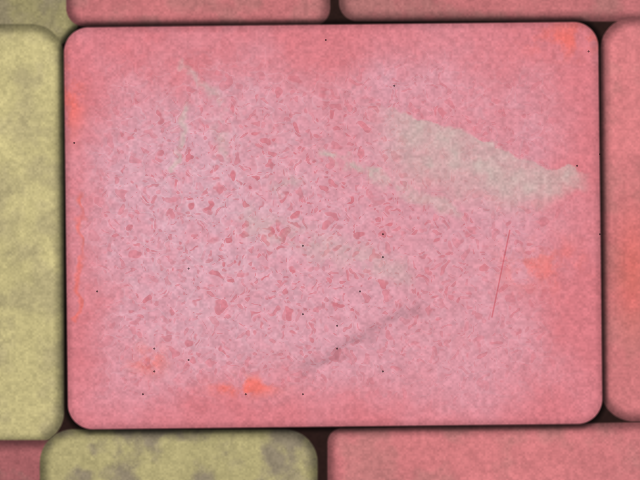
This texture is drawn by a Shadertoy shader. Its source:

```glsl
// Weathered pink paving block framed by yellow and red neighbours
#define PORE_SCALE 35.0
#define PORE_DEPTH 0.68
#define GRAIN 0.09
#define TILT 0.011
#define GAP_COLOR vec3(0.17, 0.11, 0.10)
#define PALE_PINK vec3(0.86, 0.615, 0.665)
#define ROSE vec3(0.85, 0.49, 0.52)
#define PORE_RED vec3(0.80, 0.39, 0.43)
#define ORANGE vec3(0.96, 0.43, 0.37)
#define CHALK vec3(0.80, 0.70, 0.68)
#define YELLOW vec3(0.78, 0.73, 0.52)
#define BRICK_RED vec3(0.80, 0.47, 0.48)

float hash(vec2 p) { return fract(sin(dot(p, vec2(127.1, 311.7))) * 43758.5453); }

float noise(vec2 p) {
    vec2 i = floor(p), f = fract(p);
    f = f * f * (3.0 - 2.0 * f);
    return mix(mix(hash(i), hash(i + vec2(1, 0)), f.x),
               mix(hash(i + vec2(0, 1)), hash(i + vec2(1, 1)), f.x), f.y);
}

vec2 noise2(vec2 p) { return vec2(noise(p), noise(p + 9.0)) - 0.5; }

float fbm(vec2 p) {
    float sum = 0.0, amp = 0.5;
    for (int i = 0; i < 5; i++) {
        sum += amp * noise(p);
        p = mat2(1.6, 1.2, -1.2, 1.6) * p + 7.3;
        amp *= 0.5;
    }
    return sum;
}

float boxDist(vec2 p, vec2 lo, vec2 hi, float r) {
    vec2 d = abs(p - 0.5 * (lo + hi)) - 0.5 * (hi - lo) + r;
    return length(max(d, 0.0)) + min(max(d.x, d.y), 0.0) - r;
}

// Soft stroke from a to b
float stroke(vec2 p, vec2 a, vec2 b, float width) {
    vec2 d = b - a;
    float t = clamp(dot(p - a, d) / dot(d, d), 0.0, 1.0);
    return smoothstep(width, 0.0, length(p - a - d * t));
}

float glow(vec2 p, vec2 center, vec2 size) {
    vec2 d = (p - center) / size;
    return exp(-dot(d, d));
}

// Irregular pits, one of random size per jittered cell
float pores(vec2 p) {
    vec2 cell = floor(p);
    float pit = 0.0;
    for (int y = -1; y <= 1; y++)
    for (int x = -1; x <= 1; x++) {
        vec2 id = cell + vec2(x, y);
        vec2 d = p - id - vec2(hash(id), hash(id + 31.7));
        float turn = 6.28 * hash(id + 5.1), size = hash(id + 17.3);
        d = mat2(cos(turn), sin(turn), -sin(turn), cos(turn)) * d;
        float edge = length(d * vec2(1.0, 1.5)) - 0.1 - 0.31 * size * size;
        pit = max(pit, smoothstep(0.09, -0.09, edge) * (0.35 + 0.65 * hash(id + 9.4)));
    }
    return pit;
}

// Neighbouring block, darkened toward its rounded rim
void block(inout vec3 col, vec2 p, vec2 lo, vec2 hi, float r, vec3 tint, float dirt) {
    float d = boxDist(p, lo, hi, r), aa = 1.5 / iResolution.y;
    vec3 c = tint * (0.9 + 0.2 * fbm(p * 7.0));
    c = mix(c, vec3(0.53, 0.48, 0.42), dirt * smoothstep(0.38, 0.7, fbm(p * 19.0 + 3.0)));
    c *= mix(0.6, 1.0, smoothstep(0.0, 0.028, -d));
    col = mix(col, c, smoothstep(aa, -aa, d));
}

// Face of the central block
vec3 face(vec2 p, float d) {
    float cloud = fbm(p * 6.0), fine = fbm(p * 38.0);
    float inner = smoothstep(0.0, 0.15, -d + 0.12 * (cloud - 0.5));
    float worn = glow(p, vec2(0.60, 0.52), vec2(0.52, 0.36));
    vec3 c = mix(ROSE, PALE_PINK, clamp(inner * (0.35 + 0.75 * worn) + 0.8 * (cloud - 0.42), 0.0, 1.0));

    // Worn veil, pits and the pale web between them
    float veil = glow(p, vec2(0.42, 0.56), vec2(0.22, 0.28));
    c = mix(c, vec3(0.85, 0.68, 0.73), 0.55 * veil * smoothstep(0.3, 0.6, fine));
    vec2 q = p + 0.02 * noise2(p * 48.0) + 0.008 * noise2(p * 110.0);
    float web = smoothstep(0.13, 0.0, abs(noise(q * 42.0) - 0.5));
    c = mix(c, vec3(0.88, 0.72, 0.76), web * inner * (0.15 + 0.3 * veil));
    float pit = max(pores(q * PORE_SCALE), 0.75 * pores(q * PORE_SCALE * 1.8 + 40.0));
    c = mix(c, PORE_RED, PORE_DEPTH * pit * inner * (0.25 + 0.75 * worn));

    // Chalky wedge with a ragged upper edge, and broken pale streaks
    float depth = 0.778 - 0.343 * (p.x - 0.80) - p.y + 0.06 * (fbm(p * 22.0) - 0.5);
    float thick = 0.16 * smoothstep(1.26, 1.04, p.x) + 0.015;
    float wedge = smoothstep(0.0, 0.01, depth) * smoothstep(thick, thick * 0.3, depth + 0.05 * (cloud - 0.5));
    wedge *= smoothstep(0.74, 0.88, p.x) * smoothstep(1.24, 1.19, p.x);
    float streak = stroke(q, vec2(0.67, 0.682), vec2(0.79, 0.638), 0.016);
    streak = max(streak, 0.7 * stroke(q, vec2(0.79, 0.63), vec2(0.95, 0.56), 0.03));
    streak = max(streak, 0.5 * stroke(q, vec2(0.52, 0.54), vec2(0.83, 0.43), 0.05));
    streak = max(streak, 0.8 * stroke(q, vec2(0.365, 0.65), vec2(0.385, 0.78), 0.012));
    streak = max(streak, 0.6 * stroke(q, vec2(0.462, 0.68), vec2(0.455, 0.79), 0.018));
    streak = max(streak, 0.6 * stroke(q, vec2(0.455, 0.79), vec2(0.38, 0.86), 0.014));
    streak = max(streak, 0.6 * glow(q, vec2(0.595, 0.615), vec2(0.03, 0.018)));
    streak *= smoothstep(0.2, 0.55, fine);
    c = mix(c, CHALK, 0.9 * max(wedge * (0.45 + 0.8 * fine), streak));

    // Orange stains, scratches, lower crease and a few specks
    float stain = 0.6 * glow(p, vec2(0.15, 0.8), vec2(0.025, 0.08)) + 0.6 * glow(p, vec2(1.19, 0.92), vec2(0.08, 0.04));
    stain += glow(p, vec2(0.51, 0.195), vec2(0.06, 0.02)) + 0.5 * glow(p, vec2(0.31, 0.25), vec2(0.04, 0.03));
    stain += 0.4 * glow(p, vec2(1.13, 0.45), vec2(0.09, 0.05));
    c = mix(c, ORANGE, clamp(stain * smoothstep(0.3, 0.65, fine), 0.0, 0.7));
    c = mix(c, ORANGE, 0.8 * fine * stroke(q, vec2(0.168, 0.59), vec2(0.163, 0.34), 0.01));
    c = mix(c, PORE_RED, 0.7 * stroke(p, vec2(1.062, 0.52), vec2(1.025, 0.34), 0.003));
    c *= 1.0 - 0.1 * stroke(q, vec2(0.63, 0.23), vec2(0.87, 0.36), 0.025);
    vec2 s = p * 42.0;
    c *= 1.0 - 0.5 * step(0.988, hash(floor(s))) * smoothstep(0.13, 0.04, length(fract(s) - 0.5));
    return c * mix(0.86, 1.0, smoothstep(0.0, 0.018, -d));
}

void mainImage(out vec4 fragColor, in vec2 fragCoord) {
    vec2 p = fragCoord / iResolution.y;
    vec3 col = GAP_COLOR;
    block(col, p, vec2(-0.3, 0.9), vec2(0.167, 1.3), 0.07, YELLOW * 0.8, 0.5);
    block(col, p, vec2(-0.3, 0.073), vec2(0.134, 0.95), 0.07, YELLOW, 0.25);
    block(col, p, vec2(-0.3, -0.3), vec2(0.145, 0.083), 0.04, BRICK_RED * 0.85, 0.5);
    block(col, p, vec2(0.138, 0.944), vec2(0.688, 1.4), 0.04, BRICK_RED, 0.2);
    block(col, p, vec2(0.706, 0.955), vec2(1.6, 1.4), 0.04, BRICK_RED * 0.93, 0.25);
    block(col, p, vec2(1.25, 0.122), vec2(1.7, 0.965), 0.07, BRICK_RED * 1.02, 0.15);
    block(col, p, vec2(0.083, -0.4), vec2(0.662, 0.106), 0.07, YELLOW * 0.92, 0.8);
    block(col, p, vec2(0.682, -0.4), vec2(1.7, 0.094 + 0.02 * p.x), 0.03, BRICK_RED * 1.05, 0.2);
    col = mix(col, ORANGE, 0.45 * glow(p, vec2(1.32, 0.43), vec2(0.04, 0.12)));

    // Central block, slightly turned, with its contact shadow
    vec2 c = p - vec2(0.694, 0.53);
    c += TILT * vec2(c.y, -c.x);
    float d = boxDist(c, vec2(-0.557, -0.419), vec2(0.557, 0.419), 0.052), aa = 1.5 / iResolution.y;
    col *= mix(0.35, 1.0, smoothstep(0.0, 0.016, d));
    col = mix(col, face(p, d), smoothstep(aa, -aa, d));
    col *= 1.0 + GRAIN * (noise(p * 230.0) + noise(p * 110.0) - 1.0);
    fragColor = vec4(clamp(col, 0.0, 1.0), 1.0);
}
```
